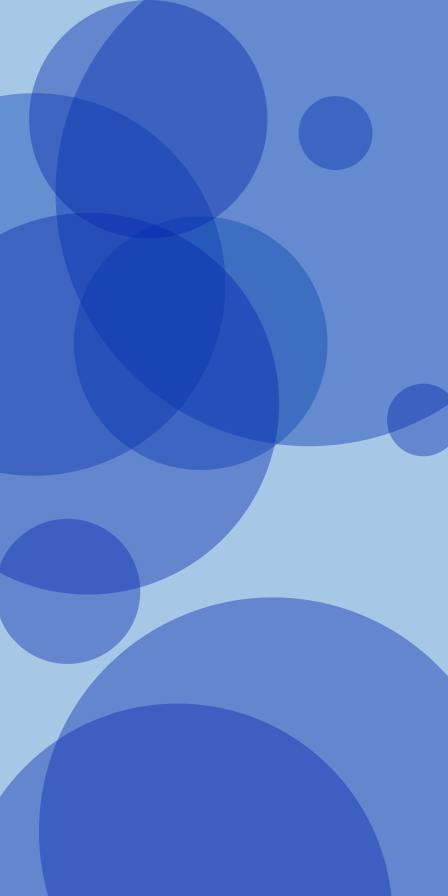
This background is drawn by a WebGL 1 fragment shader. Its source:

```glsl
precision highp float;
// Overlapping translucent blue discs on a pale sky-blue ground.

uniform vec2 u_resolution;

const vec3 GROUND = vec3(0.65, 0.784, 0.902);
const float OPACITY = 0.4;
// Ink runs from indigo (tint 0) to teal blue (tint 1).
const vec3 INDIGO = vec3(0.01, 0.14, 0.675);
const vec3 TEAL_BLUE = vec3(0.01, 0.265, 0.685);

// Discs: centre x, centre y, radius (in canvas widths), tint.
const vec4 UPPER_RIGHT = vec4(0.690, 1.570, 0.566, 0.32);
const vec4 TOP = vec4(0.331, 1.734, 0.266, 0.0);
const vec4 LEFT = vec4(0.076, 1.365, 0.427, 0.72);
const vec4 LOWER_LEFT = vec4(0.197, 1.099, 0.426, 0.0);
const vec4 MIDDLE = vec4(0.448, 1.234, 0.283, 1.0);
const vec4 DOT_UPPER = vec4(0.749, 1.703, 0.0825, 0.4);
const vec4 DOT_RIGHT = vec4(0.945, 1.0625, 0.081, 0.0);
const vec4 DOT_LEFT = vec4(0.151, 0.680, 0.162, 0.0);
const vec4 BOTTOM_BACK = vec4(0.609, 0.1445, 0.522, 0.0);
const vec4 BOTTOM_FRONT = vec4(0.396, -0.051, 0.4805, 0.0);

// Lays one translucent disc over the base colour, with a smooth edge.
vec3 layDisc(vec3 base, vec2 p, vec4 disc) {
  float edge = length(p - disc.xy) - disc.z;
  float coverage = clamp(0.5 - edge * u_resolution.x, 0.0, 1.0);
  vec3 ink = mix(INDIGO, TEAL_BLUE, disc.w);
  return mix(base, ink, OPACITY * coverage);
}

void main() {
  vec2 p = gl_FragCoord.xy / u_resolution.x;
  vec3 color = GROUND;

  // Upper cluster
  color = layDisc(color, p, UPPER_RIGHT);
  color = layDisc(color, p, MIDDLE);
  color = layDisc(color, p, LEFT);
  color = layDisc(color, p, LOWER_LEFT);
  color = layDisc(color, p, TOP);

  // Small discs
  color = layDisc(color, p, DOT_UPPER);
  color = layDisc(color, p, DOT_RIGHT);
  color = layDisc(color, p, DOT_LEFT);

  // Bottom pair
  color = layDisc(color, p, BOTTOM_BACK);
  color = layDisc(color, p, BOTTOM_FRONT);

  gl_FragColor = vec4(color, 1.0);
}
```
